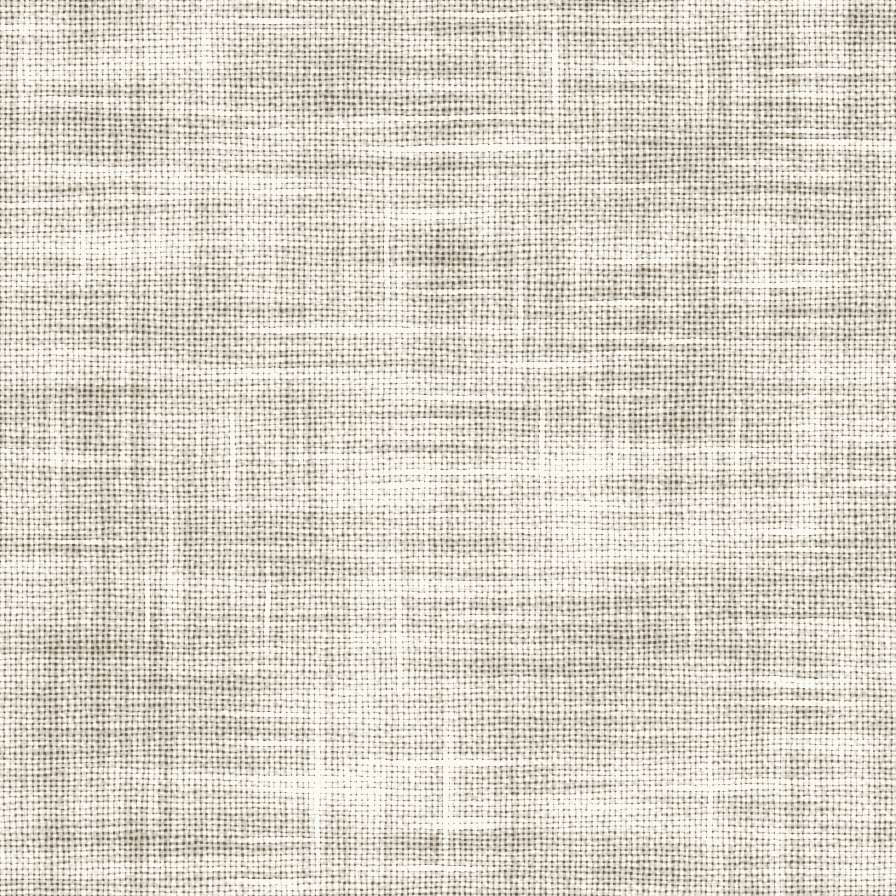
Write a WebGL 2 fragment shader that draws this texture.

```glsl
#version 300 es
precision highp float;
// Loose plain-weave linen: two sets of uneven threads leave a grid of small dark holes.
// Stretched gradient noise opens and closes the weave in streaks, and swells single
// threads into pale slubs. A tone value is then coloured by a three-stop ramp.

uniform vec2 u_resolution;
out vec4 fragColor;

const float THREADS = 156.0;      // threads across the canvas
const float HALF_WIDTH = 0.335;   // mean half width of a thread, in pitches
const float MAX_WIDTH = 0.46;     // widest half width, so gaps never vanish
const float SOFTNESS = 0.05;      // fuzz of the thread edge, in pitches
const float STREAK_WIDTH = 0.058; // how strongly streaks close the weave
const float STREAK_TONE = 0.062;  // how strongly streaks lighten the cloth
const float SLUB_WIDTH = 0.06;
const float HOLE_DEPTH = 0.31;
const float EDGE_OVER = 0.135;    // shading beside the upper thread
const float EDGE_UNDER = 0.09;    // shading beside the lower thread
const float RELIEF = 0.07;
const float GRAIN = 0.15;
const float BASE_TONE = 0.945;

const vec3 HOLE_COLOR = vec3(0.40, 0.36, 0.29);
const vec3 FLAX_COLOR = vec3(0.81, 0.78, 0.73);
const vec3 FIBRE_COLOR = vec3(0.985, 0.98, 0.95);

float hash(vec2 p) {
  vec3 q = fract(p.xyx * vec3(0.1031, 0.1030, 0.0973));
  q += dot(q, q.yzx + 33.33);
  return fract((q.x + q.y) * q.z);
}

float gradientDot(vec2 cell, vec2 offset) {
  float angle = 6.28318 * hash(cell);
  return dot(vec2(cos(angle), sin(angle)), offset);
}

// Gradient noise, roughly -0.7 to 0.7
float noise(vec2 p) {
  vec2 i = floor(p), f = p - i;
  vec2 u = f * f * f * (f * (f * 6.0 - 15.0) + 10.0);
  vec2 e = vec2(1.0, 0.0);
  float low = mix(gradientDot(i, f), gradientDot(i + e.xy, f - e.xy), u.x);
  float high = mix(gradientDot(i + e.yx, f - e.yx), gradientDot(i + e.xx, f - e.xx), u.x);
  return mix(low, high, u.y);
}

// Slow change along one thread, independent of its neighbours
float threadNoise(float along, float index, float seed) {
  return noise(vec2(along, 200.0 * hash(vec2(index + 7.0, seed))) + seed);
}

// Bent and unevenly spaced thread coordinates
vec2 weaveCoords(vec2 uv) {
  vec2 p = uv * THREADS;
  p.x += 0.6 * noise(uv * vec2(9.0, 3.0) + 11.0) + 0.30 * noise(uv * vec2(60.0, 16.0) + 5.0);
  p.y += 0.9 * noise(uv * vec2(3.0, 10.0) + 37.0) + 0.40 * noise(uv * vec2(12.0, 60.0) + 71.0);
  return p + 0.15 * vec2(noise(p * 0.7 + 17.0), noise(p * 0.7 + 43.0));
}

// Density of the cloth: mostly horizontal streaks, some vertical bands
float streakField(vec2 uv) {
  float across = 0.8 * noise(uv * vec2(2.2, 13.0) + 3.0)
               + 0.9 * noise(uv * vec2(3.5, 42.0) + 19.0);
  float upright = 0.6 * noise(uv * vec2(13.0, 1.4) + 53.0)
                + 0.5 * noise(uv * vec2(48.0, 3.5) + 83.0);
  float blotch = 0.65 * noise(uv * vec2(4.0, 6.0) + 29.0);
  return across + upright + blotch;
}

vec3 clothRamp(float tone) {
  vec3 c = mix(HOLE_COLOR, FLAX_COLOR, clamp((tone - 0.40) / 0.41, 0.0, 1.0));
  return mix(c, FIBRE_COLOR, clamp((tone - 0.81) / 0.16, 0.0, 1.0));
}

void main() {
  vec2 uv = gl_FragCoord.xy / u_resolution.y;
  vec2 p = weaveCoords(uv);
  vec2 index = floor(p), local = p - index - 0.5;
  float streak = streakField(uv);

  // Thread widths: x for upright threads, y for level ones
  vec2 vary = vec2(threadNoise(uv.y * 5.0, index.x, 13.0),
                   threadNoise(uv.x * 5.0, index.y, 47.0));
  vec2 slub = smoothstep(vec2(0.36, 0.28), vec2(0.64, 0.58), vary);
  vec2 halfWidth = HALF_WIDTH + STREAK_WIDTH * streak + 0.10 * vary + SLUB_WIDTH * slub;
  halfWidth += 0.12 * vec2(noise(p * 0.85 + 91.0), noise(p * 0.85 + 131.0));
  halfWidth = min(halfWidth, MAX_WIDTH);

  // Gaps between threads, softened over about one pixel
  float soft = SOFTNESS + 0.5 * THREADS / u_resolution.y;
  vec2 gap = smoothstep(halfWidth - soft, halfWidth + soft, abs(local));

  // Over-and-under shading
  float levelOver = mod(index.x + index.y, 2.0);
  vec2 edge = mix(vec2(EDGE_OVER, EDGE_UNDER), vec2(EDGE_UNDER, EDGE_OVER), levelOver);
  float slubCover = max(slub.x, slub.y);
  float shade = dot(gap, edge) * (1.0 - 0.5 * slubCover) + HOLE_DEPTH * gap.x * gap.y;

  // Tone from light, streaks, slubs and fibre grain
  float tone = BASE_TONE - shade + STREAK_TONE * streak + 0.05 * slubCover;
  tone += RELIEF * mix(-local.x, local.y, levelOver);
  tone += 0.09 * vary.y + 0.05 * vary.x;
  tone += GRAIN * noise(uv * THREADS * vec2(1.3, 1.6) + 61.0);

  fragColor = vec4(clothRamp(tone), 1.0);
}
```
